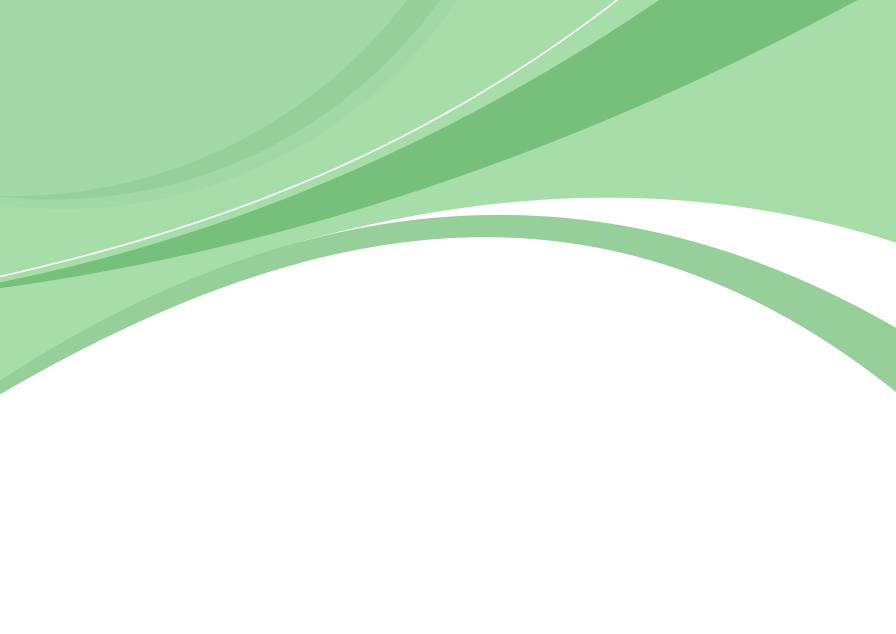
Write a WebGL 2 fragment shader that draws this background.

```glsl
#version 300 es
precision highp float;

uniform vec2 u_resolution;
out vec4 outColor;

// Height of a cubic Bezier whose control points are evenly spaced in x
float curve(float t, vec4 h) {
    float s = 1.0 - t;
    return s * s * s * h.x + 3.0 * s * s * t * h.y + 3.0 * s * t * t * h.z + t * t * t * h.w;
}

// Turns an implicit value into a signed distance in canvas widths
float toDistance(float f) {
    return f / (length(vec2(dFdx(f), dFdy(f))) * u_resolution.x);
}

// Antialiased coverage, full where the distance is negative
float fill(float d) {
    return clamp(0.5 - d * u_resolution.x, 0.0, 1.0);
}

float disc(vec2 p, vec2 center, float radius) {
    return fill(length(p - center) - radius);
}

void main() {
    // Width spans 0 to 1, y runs down from the top edge
    vec2 p = vec2(gl_FragCoord.x, u_resolution.y - gl_FragCoord.y) / u_resolution.x;

    vec3 white = vec3(1.0);
    vec3 lightGreen = vec3(0.655, 0.867, 0.663);
    vec3 paleGreen = vec3(0.635, 0.847, 0.647);
    vec3 midGreen = vec3(0.588, 0.812, 0.604);
    vec3 deepGreen = vec3(0.463, 0.753, 0.482);

    // Signed distances to the sweeping edges
    float archBottom = toDistance(p.y - curve(p.x, vec4(0.440, 0.246, 0.1706, 0.4375)));
    float archTop = toDistance(p.y - curve(p.x, vec4(0.4245, 0.2083, 0.1732, 0.3659)));
    float fieldEdge = toDistance(p.y - curve(p.x * 1.5 - 0.5, vec4(0.2704, 0.2089, 0.1992, 0.2708)));
    float ribbonBottom = toDistance(p.y - curve(p.x, vec4(0.3216, 0.276, 0.1615, -0.0234)));
    float ribbonTop = toDistance(p.y - curve(p.x / 0.7357, vec4(0.3151, 0.2656, 0.1667, 0.0)));
    float lineEdge = toDistance(p.y - curve(p.x / 0.6888, vec4(0.3086, 0.2565, 0.1771, 0.0)));

    // Light field, meeting the arch on the left
    float field = p.x < 1.0 / 3.0 ? archBottom : fieldEdge;
    vec3 color = mix(white, lightGreen, fill(field));

    // Overlapping discs in the upper corner
    color = mix(color, paleGreen, disc(p, vec2(0.0716, -0.2965), 0.5296));
    color = mix(color, midGreen, disc(p, vec2(0.0586, -0.3083), 0.531));
    color = mix(color, paleGreen, disc(p, vec2(0.013, -0.3359), 0.5547));

    // Deep ribbon and the thin line above it
    color = mix(color, deepGreen, fill(max(ribbonBottom, -ribbonTop)));
    color = mix(color, white, fill(abs(lineEdge) - 0.0009));

    // Arch band
    color = mix(color, midGreen, fill(max(archBottom, -archTop)));

    outColor = vec4(color, 1.0);
}
```
